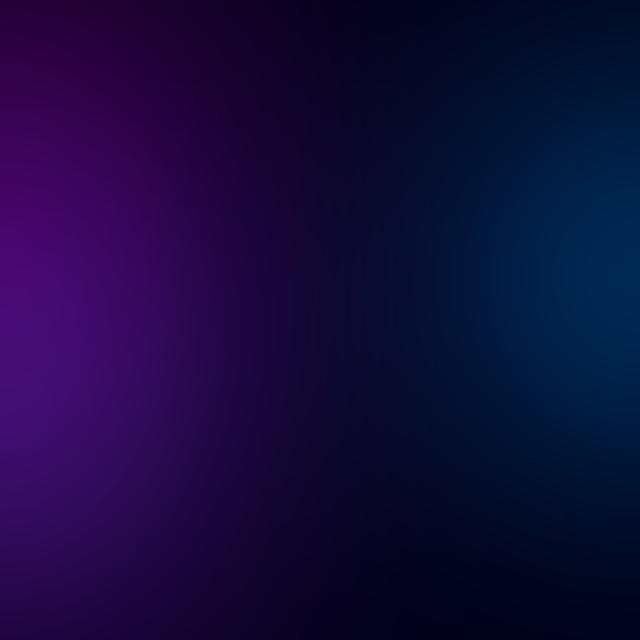
A three.js fragment shader for this background:

```glsl
#define BASE_COLOR vec3(0.0, 0.0, 0.085)
#define VIOLET_COLOR vec3(0.28, 0.055, 0.375)
#define VIOLET_HEIGHT vec3(0.53, 0.36, 0.47)
#define VIOLET_REACH vec3(0.58, 0.36, 0.52)
#define VIOLET_WIDTH 0.41
#define BLUE_COLOR vec3(0.0, 0.16, 0.24)
#define BLUE_CENTER vec2(1.0, 0.57)
#define BLUE_SIZE vec2(0.35, 0.37)

varying vec2 vUv;

// Soft elliptical falloff, 1 at the center
float softGlow(vec2 point, vec2 center, vec2 size) {
  vec2 offset = (point - center) / size;
  return exp(-dot(offset, offset));
}

// Glow on the left edge; each channel peaks at its own height,
// so the hue drifts from magenta above to indigo below
vec3 violetGlow(vec2 point) {
  float across = point.x / VIOLET_WIDTH;
  vec3 along = (vec3(point.y) - VIOLET_HEIGHT) / VIOLET_REACH;
  return VIOLET_COLOR * exp(-across * across - along * along);
}

void main() {
  vec3 color = BASE_COLOR;
  color += violetGlow(vUv);
  color += BLUE_COLOR * softGlow(vUv, BLUE_CENTER, BLUE_SIZE);
  gl_FragColor = vec4(color, 1.0);
}
```
